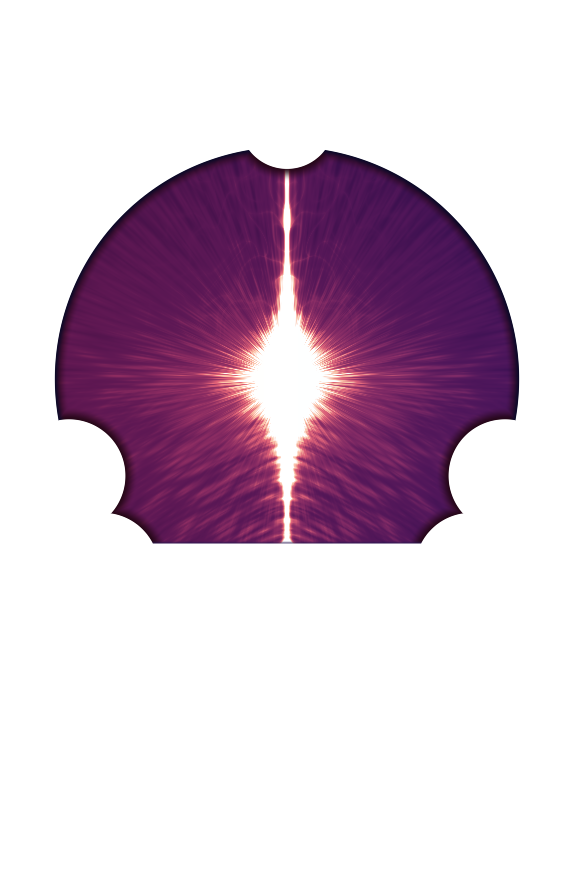
This background is drawn by a WebGL 2 fragment shader. Its source:

```glsl
#version 300 es
precision highp float;
// A notched disc of violet plasma, split by a white-hot core and vertical beam.
uniform vec2 u_resolution;
out vec4 fragColor;

#define CENTER vec2(0.5, 0.577)
#define DISC_RADIUS 0.4045
#define FLOOR_Y -0.2866
#define CORE_WIDTH 0.059
#define CORE_HEIGHT 0.095
#define BEAM_WIDTH 0.0038
#define KNOT_FREQ 55.0
#define STREAK_GAIN 0.27
#define WEB_GAIN 0.20
#define RIM_WIDTH 0.022

const vec3 NIGHT = vec3(0.17, 0.04, 0.26);
const vec3 PLUM = vec3(0.34, 0.09, 0.34);
const vec3 WINE = vec3(0.53, 0.17, 0.39);
const vec3 ROSE = vec3(0.87, 0.38, 0.47);
const vec3 PEACH = vec3(0.98, 0.75, 0.65);

vec2 hash2(vec2 cell) {
    vec3 h = fract(cell.xyx * vec3(0.1031, 0.1030, 0.0973));
    h += dot(h, h.yzx + 33.33);
    return fract((h.xx + h.yz) * h.zy);
}

// Distances to the nearest and second nearest cell points.
vec2 cellular(vec2 q) {
    vec2 base = floor(q), f = fract(q), nearest = vec2(8.0);
    for (int j = -1; j <= 1; j++)
        for (int i = -1; i <= 1; i++) {
            vec2 o = vec2(i, j);
            float d = length(o + hash2(base + o) - f);
            nearest = d < nearest.x ? vec2(d, nearest.x) : vec2(nearest.x, min(nearest.y, d));
        }
    return nearest;
}

// Two octaves of soft dashes, stretched by the caller's coordinates.
float dashes(vec2 q) {
    float a = 1.0 - min(cellular(q).x, 1.0);
    float b = 1.0 - min(cellular(q * vec2(1.7, 2.1) + 17.0).x, 1.0);
    return 0.6 * a * a + 0.4 * b * b;
}

// Thin looping filaments: cell borders bent by layered sines.
float web(vec2 q) {
    for (int i = 1; i <= 3; i++) {
        float k = float(i);
        q += 0.32 / k * sin(q.yx * k * 1.9 + vec2(1.3, 2.7) * k);
    }
    vec2 c = cellular(q);
    return exp(-9.0 * (c.y - c.x)) + 0.5 * exp(-16.0 * abs(c.x - 0.35));
}

// Distance to the disc rim with its five round bites; m is mirrored in x.
float rimDistance(vec2 m) {
    float d = length(m) - DISC_RADIUS;
    d = max(d, 0.083 - length(m - vec2(0.0, 0.449)));
    d = max(d, 0.0985 - length(m - vec2(0.380, -0.1687)));
    return max(d, 0.098 - length(m - vec2(0.321, -0.331)));
}

vec3 heatRamp(float v) {
    vec3 c = mix(NIGHT, PLUM, smoothstep(0.0, 0.27, v));
    c = mix(c, WINE, smoothstep(0.25, 0.52, v));
    c = mix(c, ROSE, smoothstep(0.48, 0.80, v));
    c = mix(c, PEACH, smoothstep(0.76, 0.98, v));
    return mix(c, vec3(1.0), smoothstep(0.94, 1.2, v));
}

float plasma(vec2 m) {
    float r = length(m), angle = atan(m.y, m.x + 1e-4);
    float below = smoothstep(0.02, -0.14, m.y);

    // Radial rays, turning into arched wisps under the core.
    float rays = dashes(vec2(r * 7.0, angle * 24.0));
    float arch = m.y + 0.6 * (sqrt(m.x * m.x + 0.0012) - 0.035);
    float wisps = dashes(vec2(m.x * 15.0 + m.y * 5.0, arch * 54.0));
    float streak = mix(rays, wisps, below * 0.8) - 0.27;
    float fade = mix(0.35, 1.0, max(below, exp(-3.0 * abs(angle))));

    // Broad glow, horizontal flare and streaks.
    float v = 0.11 + 0.50 * exp(-5.5 * length(m * vec2(0.8, 1.2)));
    v += 0.13 * below * exp(-3.0 * m.x);
    v += 0.26 * exp(-26.0 * abs(m.y) - 5.5 * m.x);
    v += STREAK_GAIN * streak * fade * (1.0 + 2.2 * exp(-9.0 * m.x));

    // Filaments hugging the upper axis.
    float above = smoothstep(0.02, 0.10, m.y);
    v += WEB_GAIN * above * exp(-11.0 * m.x) * (web(m * vec2(17.0, 14.0)) - 0.15);

    // Tapered core and beam with periodic knots.
    float taper = exp(-pow(abs(m.y) / CORE_HEIGHT, 1.6));
    float knot = pow(0.5 + 0.5 * cos(KNOT_FREQ * (m.y - 0.28)), 5.0);
    float ragged = 1.0 + 0.7 * streak + 0.10 * sin(m.y * 190.0);
    float width = BEAM_WIDTH + (CORE_WIDTH * taper + 0.004 * knot) * ragged;
    v += 1.0 * exp(-pow(m.x / width, 2.0));
    return v + 0.30 * exp(-m.x / (width * 1.3 + 0.008));
}

void main() {
    vec2 p = (gl_FragCoord.xy - CENTER * u_resolution) / u_resolution.x;
    vec2 m = vec2(abs(p.x), p.y);
    float pixel = 1.0 / u_resolution.x;

    vec3 color = heatRamp(plasma(m));
    color += vec3(-0.10, -0.01, 0.05) * p.x;

    // Darkened rim: navy on the disc, deep red in the bites.
    float rim = rimDistance(m);
    float onDisc = smoothstep(-0.012, 0.0, length(m) - DISC_RADIUS);
    vec3 rimColor = mix(vec3(0.13, 0.02, 0.07), vec3(0.02, 0.03, 0.14), onDisc);
    color = mix(rimColor, color, smoothstep(-0.004, RIM_WIDTH, -rim));

    // Flat base with a thin blue lip.
    float base = FLOOR_Y - p.y;
    color = mix(color, vec3(0.16, 0.09, 0.32), 0.7 * smoothstep(-0.005, 0.0, base));
    float inside = smoothstep(0.6 * pixel, -0.6 * pixel, max(rim, base));
    fragColor = vec4(mix(vec3(1.0), clamp(color, 0.0, 1.0), inside), 1.0);
}
```
